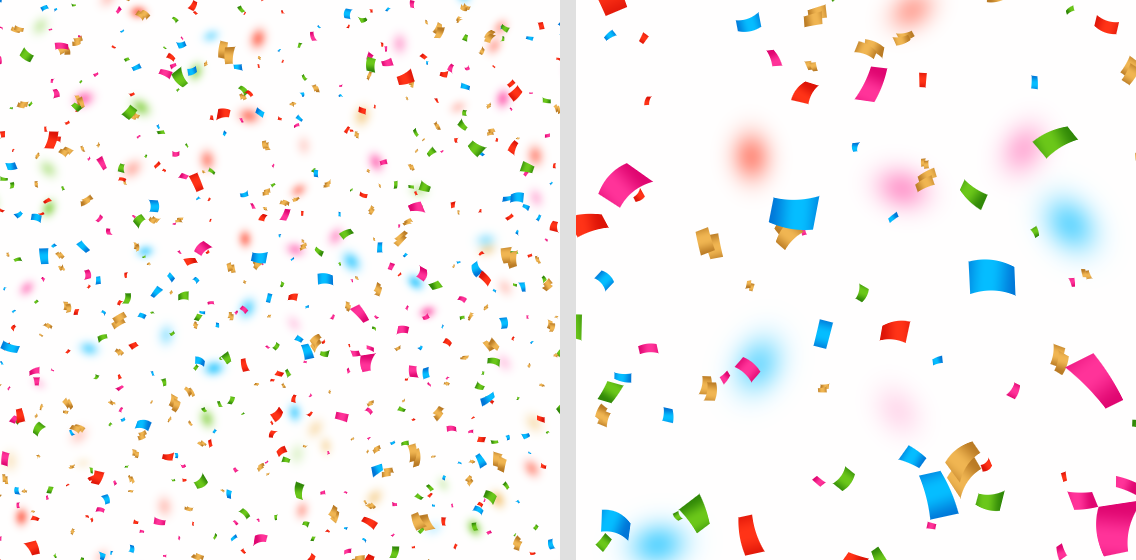
Left, the full canvas; right, a detail of the centre.
Write a Shadertoy shader that draws this pattern.

```glsl
// Festive confetti on white: soft out-of-focus spots at the back, then three
// layers of curled paper strips from small to large. Each layer is a jittered
// grid; hashes choose the place, angle, size, bend and colour of each strip.

const float TAU = 6.2831853;
const vec3 PAPER = vec3(1.0, 0.998, 0.998);

vec3 hash3(vec2 cell, float seed) {
    vec3 p = fract(vec3(cell, seed) * vec3(0.1031, 0.1030, 0.0973) + 0.137);
    p += dot(p, p.yxz + 33.33);
    return fract((p.xxy + p.yxx) * p.zyx);
}

mat2 rotation(float angle) {
    float c = cos(angle), s = sin(angle);
    return mat2(c, -s, s, c);
}

vec3 darkColour(int kind) {
    if (kind == 0) return vec3(0.70, 0.45, 0.12);  // gold
    if (kind == 1) return vec3(0.85, 0.06, 0.02);  // red
    if (kind == 2) return vec3(0.86, 0.00, 0.42);  // pink
    if (kind == 3) return vec3(0.00, 0.42, 0.82);  // blue
    return vec3(0.16, 0.50, 0.02);                 // green
}

vec3 lightColour(int kind) {
    if (kind == 0) return vec3(0.94, 0.71, 0.32);
    if (kind == 1) return vec3(1.00, 0.20, 0.09);
    if (kind == 2) return vec3(1.00, 0.20, 0.60);
    if (kind == 3) return vec3(0.02, 0.74, 1.00);
    return vec3(0.42, 0.78, 0.10);
}

// Distance to a rectangle that is bent, sheared and tapered
float stripDistance(vec2 p, vec2 halfSize, vec3 warp) {
    float along = clamp(p.x / halfSize.x, -1.5, 1.5);
    p.y -= (warp.x - 0.5) * 0.9 * halfSize.y * along * along;
    p.x += (warp.y - 0.5) * 0.7 * p.y;
    p.y /= 1.0 + (warp.z - 0.5) * 0.55 * along;
    vec2 d = abs(p) - halfSize;
    return max(d.x, d.y);
}

// Lays one shaded strip over the colour below
vec3 drawStrip(vec3 below, vec2 p, vec2 halfSize, vec3 warp, int kind, float pixel) {
    float cover = clamp(0.5 - stripDistance(p, halfSize, warp) / pixel, 0.0, 1.0);
    float along = p.x / halfSize.x;
    float sheen = 1.0 - smoothstep(0.1, 1.35, abs(along - (warp.y - 0.5) * 1.2));
    vec3 ink = mix(darkColour(kind), lightColour(kind), 0.12 + 0.88 * sheen);
    return mix(below, ink, cover);
}

// Scattered strips; halfLength holds the smallest and largest half length
vec3 confettiLayer(vec3 colour, vec2 uv, float cells, float density,
                   vec2 halfLength, float seed, float pixel) {
    vec2 home = floor(uv * cells);
    for (int j = -1; j <= 1; j++)
    for (int i = -1; i <= 1; i++) {
        vec2 cell = home + vec2(i, j);
        vec3 place = hash3(cell, seed);
        if (place.z > density) continue;
        vec3 look = hash3(cell, seed + 17.0);
        vec3 warp = hash3(cell, seed + 41.0);
        vec3 shape = hash3(cell, seed + 73.0);

        vec2 p = rotation(look.x * TAU) * (uv - (cell + place.xy) / cells);
        float size = mix(halfLength.x, halfLength.y, look.y * look.y);
        vec2 halfSize = size * vec2(1.0, mix(0.42, 0.72, shape.x));
        int kind = int(look.z * 5.0);

        if (kind == 0) {
            // Gold comes as two slimmer sheets, one shifted over the other
            halfSize *= vec2(0.88, 0.78);
            vec2 shift = halfSize * vec2(0.30, mix(0.35, 0.8, shape.y));
            colour = drawStrip(colour, p + shift, halfSize, warp, kind, pixel);
            colour = drawStrip(colour, p - shift, halfSize, warp.xzy, kind, pixel);
        } else {
            colour = drawStrip(colour, p, halfSize, warp, kind, pixel);
        }
    }
    return colour;
}

// Blurred, slightly oval spots
vec3 softSpots(vec3 colour, vec2 uv, float cells, float density, float seed) {
    vec2 home = floor(uv * cells);
    for (int j = -1; j <= 1; j++)
    for (int i = -1; i <= 1; i++) {
        vec2 cell = home + vec2(i, j);
        vec3 place = hash3(cell, seed);
        if (place.z > density) continue;
        vec3 look = hash3(cell, seed + 29.0);
        vec2 p = rotation(look.x * TAU) * (uv - (cell + place.xy) / cells);
        p /= mix(0.0085, 0.0115, look.y) * vec2(1.12, 0.88);
        float strength = mix(0.14, 0.62, fract(look.y * 7.3 + look.x));
        float glow = strength * exp(-0.5 * dot(p, p));
        colour = mix(colour, lightColour(int(look.z * 5.0)), glow);
    }
    return colour;
}

void mainImage(out vec4 fragColor, in vec2 fragCoord) {
    vec2 uv = fragCoord / iResolution.y;
    float pixel = 1.0 / iResolution.y;

    vec3 colour = softSpots(PAPER, uv, 9.0, 0.80, 5.0);
    colour = confettiLayer(colour, uv, 19.0, 0.85, vec2(0.0026, 0.0056), 11.0, pixel);
    colour = confettiLayer(colour, uv, 16.0, 0.88, vec2(0.0062, 0.0116), 23.0, pixel);
    colour = confettiLayer(colour, uv, 8.0, 0.62, vec2(0.0115, 0.0175), 37.0, pixel);
    fragColor = vec4(colour, 1.0);
}
```
